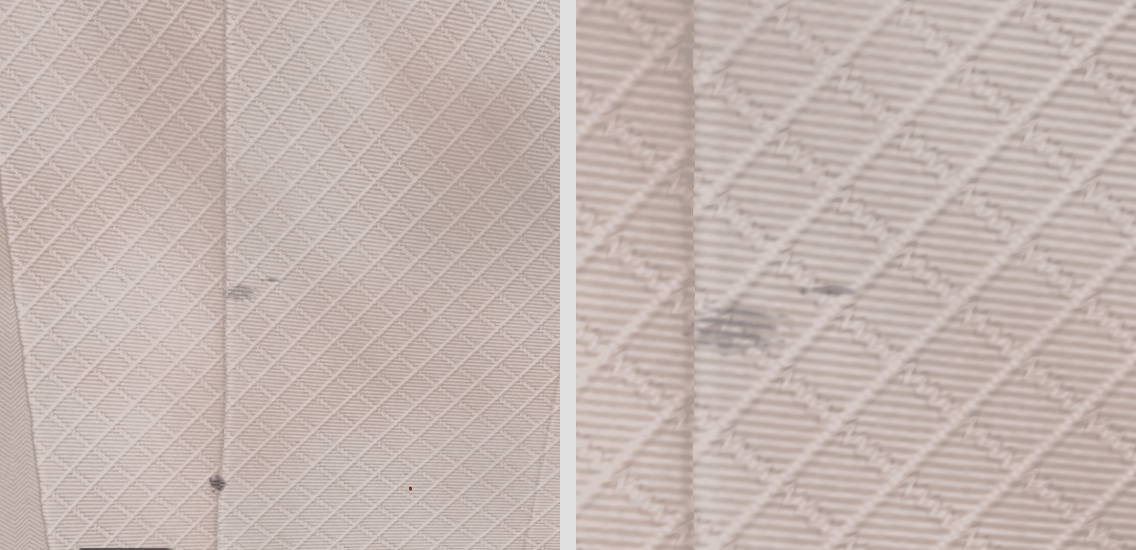
Left: the whole. Right: its middle third, enlarged.
This texture is drawn by a WebGL 2 fragment shader. Its source:

```glsl
#version 300 es
precision highp float;
// Worn cream upholstery: a ribbed diamond weave with sewn seams, soft folds and stains.
#define CELLS_ACROSS 12.8
#define CELLS_DOWN 11.0
#define RIBS_PER_CELL 10.0
#define RIB_TILT 1.7
#define ROPE_WIDTH 0.06
#define RELIEF 0.95
#define FOLDS 1.15
#define BASE vec3(0.765, 0.713, 0.695)
#define LIGHT vec3(0.855, 0.81, 0.803)
#define DARK vec3(0.65, 0.592, 0.57)
#define WARM vec3(0.75, 0.67, 0.635)
#define SOIL vec3(0.31, 0.28, 0.29)

uniform vec2 u_resolution;
out vec4 fragColor;

const float TAU = 6.2831853;

float hash(vec2 p) {
  vec3 q = fract(p.xyx * 0.1031);
  q += dot(q, q.yzx + 33.33);
  return fract((q.x + q.y) * q.z);
}

float noise(vec2 p) {
  vec2 i = floor(p), f = fract(p);
  f = f * f * (3.0 - 2.0 * f);
  return mix(mix(hash(i), hash(i + vec2(1, 0)), f.x),
             mix(hash(i + vec2(0, 1)), hash(i + vec2(1, 1)), f.x), f.y);
}

float fbm(vec2 p) {
  float sum = 0.0, amp = 0.5;
  for (int i = 0; i < 4; i++) {
    sum += amp * noise(p);
    p = p * 2.03 + 17.1;
    amp *= 0.5;
  }
  return sum;
}

float ridge(float d, float width) { return exp(-d * d / (width * width)); }
float centred(float x) { return fract(x + 0.5) - 0.5; }
float ribWave(vec2 c) { return sin(TAU * (RIBS_PER_CELL * c.y - RIB_TILT * c.x)); }

// Soft blob with a ragged outline.
float blot(vec2 p, vec2 centre, vec2 size) {
  float ragged = 0.7 * (noise(p * 170.0) - 0.5);
  return 1.0 - smoothstep(0.5, 1.15, length((p - centre) / size) + ragged);
}

// Cloth coordinates: cells flatten toward the lower right.
vec2 clothCoords(vec2 p, float panel) {
  float t = 1.0 - p.y;
  vec2 c = vec2(CELLS_ACROSS * p.x + 0.5 * p.x * p.x,
                CELLS_DOWN * t + 1.6 * t * t + 2.6 * p.x * t * t);
  c += 0.12 * (vec2(noise(p * 3.1), noise(p * 2.7 + 9.0)) - 0.5);
  return c + panel * vec2(0.37, 0.21);
}

// Height of one diamond weave: ribs, straight ropes and knotted falling bands.
float weave(vec2 c, float ribFade) {
  float rise = c.x + c.y, fall = c.x - c.y;
  float a = centred(rise);
  float hook = 0.025 + 0.05 * ridge(a - 0.16, 0.13);
  float b = centred(fall + hook * sin(TAU * rise * 5.0));
  float bead = 0.65 + 0.35 * sin(TAU * rise * 10.0) * ribFade;
  float twist = 0.8 + 0.2 * sin(TAU * fall * 10.0) * ribFade;
  float rope = ridge(a, ROPE_WIDTH), band = ridge(b, 0.06);
  float h = 0.62 * ribWave(c) * ribFade * (1.0 - rope) * (1.0 - 0.9 * band);
  h += 1.0 * rope * twist - 0.6 * ridge(a - 0.115, 0.045);
  float knots = 0.8 * band * bead - 0.95 * bead * ridge(b - 0.11, 0.04);
  knots -= 0.5 * ridge(b + 0.11, 0.035);
  return h + knots * (1.0 - rope);
}

void main() {
  vec2 p = gl_FragCoord.xy / u_resolution.y;
  float px = 1.0 / u_resolution.y, t = 1.0 - p.y;

  // Signed distances to the three seams.
  float seam = p.x - 0.411 + 0.016 * smoothstep(0.7, 1.0, t) + 0.002 * (noise(p * 40.0) - 0.5);
  float hem = p.x - 0.13 * (t - 0.33) + 0.004 * (noise(vec2(p.y * 25.0)) - 0.5);
  float sideSeam = p.x - 1.02 + 0.2 * (t - 0.66);
  float leftPanel = smoothstep(px, -px, seam);
  float inside = smoothstep(-px, px, hem);

  // Woven relief, with herringbone on the hem strip.
  vec2 c = clothCoords(p, step(seam, 0.0));
  float ribFade = 1.0 - smoothstep(0.0025, 0.006, px);
  float strip = 0.45 * ribFade * sin(TAU * (9.0 * c.y + 5.0 * abs(centred(c.x * 1.5))));
  float relief = mix(strip, weave(c, ribFade), inside);
  relief *= mix(0.7, 1.1, noise(p * 6.0 + 4.0));

  // Slanted folds, broad light and fine fibres.
  float folds = fbm(vec2(p.x * 5.0 + p.y * 3.0, p.y * 3.0 - p.x) + 2.0) - 0.47;
  float glow = 0.4 * ridge(length(p - vec2(0.24, 0.36)), 0.24) - 0.45 * ridge(length(p - vec2(0.86, 0.64)), 0.2);
  float tone = RELIEF * relief + FOLDS * folds + glow + 0.06;
  tone += 0.4 * (noise(p * vec2(210.0, 390.0)) - 0.5);

  // Seams: puckered edge, shadow and stitches.
  float stitch = 0.6 + 0.4 * sin(TAU * p.y * 75.0) * ribFade;
  tone += 0.5 * stitch * ridge(seam - 0.008, 0.006) - 0.7 * ridge(seam + 0.003, 0.004);
  tone -= 0.25 * leftPanel * ridge(seam, 0.022);
  tone += 0.4 * ridge(hem - 0.008, 0.007) - 1.1 * ridge(hem, 0.003) - 0.4 * (1.0 - inside);
  tone += 0.3 * ridge(sideSeam - 0.006, 0.005) - 0.5 * ridge(sideSeam, 0.004);

  // Pink and tan ageing.
  float age = 0.8 * smoothstep(0.46, 0.7, fbm(p * 3.5 + 21.0));
  age += leftPanel * (0.12 + 0.6 * ridge(seam, 0.13)) + 0.5 * ridge(length(p - vec2(0.85, 0.63)), 0.13);
  vec3 colour = mix(BASE, WARM, clamp(age, 0.0, 0.9));
  colour = mix(colour, tone > 0.0 ? LIGHT : DARK, min(abs(tone), 1.0) * 0.85);

  // Soiling catches on the ribs.
  float streak = 0.55 + 0.45 * ribWave(c) * ribFade;
  float soil = 0.9 * blot(p, vec2(0.395, 0.121), vec2(0.017)) * (0.45 + 0.55 * streak);
  soil += 0.45 * streak * blot(p, vec2(0.437, 0.468), vec2(0.03, 0.016));
  soil += 0.4 * blot(p, vec2(0.492, 0.491), vec2(0.019, 0.004));
  for (int i = 0; i < 7; i++) {
    vec2 spot = vec2(hash(vec2(i, 3)), hash(vec2(i, 8)));
    soil += 0.25 * blot(p, spot, vec2(0.005, 0.002));
  }
  float gap = smoothstep(0.14, 0.15, p.x) * (1.0 - smoothstep(0.30, 0.32, p.x));
  soil += gap * (1.0 - smoothstep(0.002, 0.005, p.y));
  colour = mix(colour, SOIL, clamp(soil, 0.0, 0.95));
  colour = mix(colour, vec3(0.48, 0.2, 0.17), blot(p, vec2(0.746, 0.112), vec2(0.003, 0.004)));
  fragColor = vec4(colour, 1.0);
}
```
